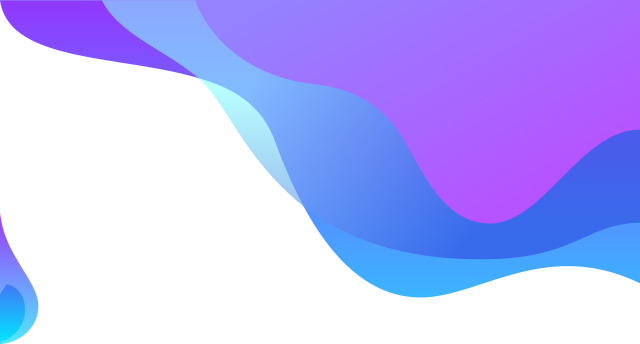
Give the GLSL for this background, as a Shadertoy shader.

```glsl
// Layered flowing waves in violet, blue and cyan on white, with a small drop.
// Each edge is a chain of cubic Bezier curves, solved along one axis and
// turned into an approximate signed distance for smooth, tinted coverage.

// Layout grid spanning the canvas, with y running down from the top
const vec2 GRID = vec2(768.0, 414.0);

const vec3 PAPER = vec3(1.0);
const vec3 VIOLET = vec3(0.57, 0.22, 1.0);
const vec3 SKY = vec3(0.23, 0.71, 1.0);
const vec3 MINT = vec3(0.72, 1.0, 1.0);
const vec3 MIST = vec3(0.62, 0.76, 0.94);
const vec3 PERIWINKLE = vec3(0.55, 0.66, 1.0);
const vec3 AZURE = vec3(0.51, 0.73, 1.0);
const vec3 INDIGO = vec3(0.29, 0.36, 0.92);
const vec3 COBALT = vec3(0.22, 0.42, 0.925);
const vec3 LAVENDER = vec3(0.58, 0.51, 1.0);
const vec3 ORCHID = vec3(0.71, 0.33, 1.0);
const vec3 DROP_TOP = vec3(0.60, 0.25, 1.0);
const vec3 DROP_BASE = vec3(0.32, 0.90, 1.0);
const vec3 CORE_TOP = vec3(0.24, 0.49, 0.97);
const vec3 CORE_BASE = vec3(0.02, 0.87, 1.0);

// Edges: every third point is a knot, the two between are handles
const vec2 BACK_WAVE[13] = vec2[13](
    vec2(0, 0), vec2(10, 76), vec2(145, 66),
    vec2(238, 94), vec2(280, 106), vec2(314, 126),
    vec2(330, 170), vec2(362, 258), vec2(415, 358),
    vec2(505, 358), vec2(575, 358), vec2(655, 286), vec2(768, 341));
const vec2 GLASS_WAVE[13] = vec2[13](
    vec2(122, 0), vec2(143, 42), vec2(197, 59),
    vec2(238, 94), vec2(274, 126), vec2(290, 188),
    vec2(365, 249), vec2(430, 299), vec2(508, 312),
    vec2(575, 312), vec2(690, 313), vec2(702, 269), vec2(768, 268));
const vec2 FRONT_WAVE[13] = vec2[13](
    vec2(234, 0), vec2(256, 58), vec2(312, 94),
    vec2(375, 101), vec2(430, 107), vec2(462, 130),
    vec2(485, 169), vec2(508, 208), vec2(533, 269),
    vec2(588, 269), vec2(652, 269), vec2(697, 156), vec2(768, 156));
// Drop edges have their axes swapped: (height, reach from the left)
const vec2 DROP[7] = vec2[7](
    vec2(255, 0), vec2(306, 4), vec2(338, 46),
    vec2(368, 46), vec2(396, 46), vec2(413, 22), vec2(414, 0));
const vec2 CORE[7] = vec2[7](
    vec2(342, 8), vec2(345, 22), vec2(357, 30),
    vec2(373, 30), vec2(391, 30), vec2(408, 17), vec2(411, 0));

// Signed distance to a curve whose x always increases; negative at lower y
float curveDistance(vec2 p, vec2 a, vec2 b, vec2 c, vec2 d) {
    float t = 0.5, stride = 0.25;
    vec2 point;
    for (int i = 0; i < 18; i++) {
        float s = 1.0 - t;
        point = s*s*s*a + 3.0*s*s*t*b + 3.0*s*t*t*c + t*t*t*d;
        t += point.x < p.x ? stride : -stride;
        stride *= 0.5;
    }
    float s = 1.0 - t;
    vec2 tangent = s*s*(b - a) + 2.0*s*t*(c - b) + t*t*(d - c);
    return (p.y - point.y) * tangent.x / max(length(tangent), 0.001);
}

float waveDistance(vec2 p, vec2 k[13]) {
    int i = 0;
    for (int j = 3; j < 12; j += 3) if (p.x >= k[j].x) i = j;
    return curveDistance(p, k[i], k[i + 1], k[i + 2], k[i + 3]);
}

float dropDistance(vec2 p, vec2 k[7]) {
    int i = p.y >= k[3].x ? 3 : 0;
    return curveDistance(p.yx, k[i], k[i + 1], k[i + 2], k[i + 3]);
}

// Coverage of the negative side, one pixel soft
float cover(float distance) {
    float pixel = GRID.y / iResolution.y;
    return clamp(0.5 - distance / pixel, 0.0, 1.0);
}

// Position from 0 to 1 along the axis between two points
float along(vec2 p, vec2 from, vec2 to) {
    vec2 axis = to - from;
    return clamp(dot(p - from, axis) / dot(axis, axis), 0.0, 1.0);
}

float ramp(float x, float from, float to) {
    return clamp((x - from) / (to - from), 0.0, 1.0);
}

void mainImage(out vec4 fragColor, in vec2 fragCoord) {
    vec2 p = fragCoord / iResolution.xy * GRID;
    p.y = GRID.y - p.y;

    // Back wave and glass wave, with a tint of their own where they overlap
    float back = cover(waveDistance(p, BACK_WAVE));
    float glass = cover(waveDistance(p, GLASS_WAVE));
    vec3 backColor = mix(VIOLET, SKY, ramp(p.y, 0.0, 358.0));
    vec3 glassColor = mix(MINT, MIST, ramp(p.y, 105.0, 249.0));
    vec3 overlapLight = mix(PERIWINKLE, AZURE, ramp(p.y, 0.0, 100.0));
    vec3 overlapDeep = mix(INDIGO, COBALT, smoothstep(160.0, 290.0, p.y));
    vec3 overlap = mix(overlapLight, overlapDeep,
                       along(p, vec2(300, 100), vec2(560, 290)));
    vec3 color = mix(mix(PAPER, glassColor, glass),
                     mix(backColor, overlap, glass), back);

    // Front wave
    vec3 frontColor = mix(LAVENDER, ORCHID, along(p, vec2(330, 0), vec2(501, 305)));
    color = mix(color, frontColor, cover(waveDistance(p, FRONT_WAVE)));

    // Drop in the lower left corner and its brighter core
    vec3 dropColor = mix(DROP_TOP, DROP_BASE, ramp(p.y, 262.0, 410.0));
    color = mix(color, dropColor, cover(dropDistance(p, DROP)));
    float notch = 8.0 * (1.0 - smoothstep(340.0, 356.0, p.y));
    float core = cover(dropDistance(p, CORE)) * cover(CORE[0].x - p.y);
    core *= notch > 0.0 ? cover(notch - p.x) : 1.0;
    color = mix(color, mix(CORE_TOP, CORE_BASE, ramp(p.y, 345.0, 407.0)), core);

    fragColor = vec4(color, 1.0);
}
```
